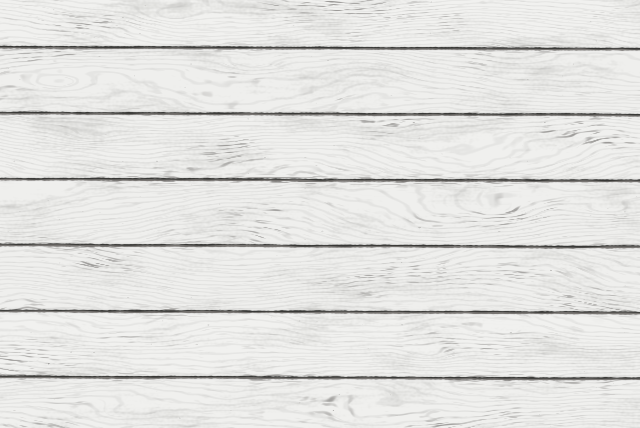
Give the GLSL for this texture, as a Shadertoy shader.

```glsl
#define PLANK_PITCH 0.1541
#define FIRST_GAP 0.117
#define GAP_WIDTH 0.0062
#define TILT 0.003
#define RING_PITCH 0.0125
#define GRAIN_WEAR 0.85
#define EDGE_WEAR 0.8
#define PAINT vec3(0.942, 0.942, 0.934)
#define DULL_PAINT vec3(0.86, 0.86, 0.85)
#define BARE_WOOD vec3(0.41, 0.40, 0.39)
#define SHADOW vec3(0.22, 0.22, 0.21)

float hash(vec2 p) {
    vec3 q = fract(vec3(p.xyx) * 0.1031);
    q += dot(q, q.yzx + 33.33);
    return fract((q.x + q.y) * q.z);
}

float cornerSlope(vec2 cell, vec2 offset) {
    float angle = 6.2832 * hash(cell);
    return dot(vec2(cos(angle), sin(angle)), offset);
}

// Gradient noise, roughly -0.7 to 0.7
float noise(vec2 p) {
    vec2 i = floor(p), f = p - i;
    vec2 u = f * f * f * (f * (f * 6.0 - 15.0) + 10.0);
    vec2 e = vec2(1.0, 0.0);
    float low = mix(cornerSlope(i, f), cornerSlope(i + e.xy, f - e.xy), u.x);
    float high = mix(cornerSlope(i + e.yx, f - e.yx), cornerSlope(i + e.xx, f - e.xx), u.x);
    return mix(low, high, u.y);
}

float fbm(vec2 p) {
    float sum = 0.0, amplitude = 0.6;
    for (int i = 0; i < 4; i++) {
        sum += amplitude * noise(p);
        p = p * 2.03 + 17.3;
        amplitude *= 0.5;
    }
    return sum;
}

// Height across the plank, bent by slow waves and a few knots
float grainHeight(vec2 p, float plank, vec2 seed) {
    float height = p.y + 0.10 * noise(p * vec2(1.9, 6.0) + seed)
                 + 0.012 * noise(p * vec2(7.0, 18.0) + seed);
    for (int i = 0; i < 2; i++) {
        vec2 id = vec2(plank + 20.0, float(i) * 7.0 + 3.0);
        vec2 center = vec2(1.5 * hash(id), 0.09 * (hash(id + 40.0) - 0.5));
        vec2 e = (p - center) / vec2(0.075, 0.02);
        height += 0.035 * hash(id + 80.0) * exp(-dot(e, e));
    }
    return height;
}

void mainImage(out vec4 fragColor, in vec2 fragCoord) {
    vec2 p = fragCoord / iResolution.y;
    float pixel = 1.0 / iResolution.y;

    // Plank layout
    float row = (p.y - FIRST_GAP + TILT * (p.x - 0.75)) / PLANK_PITCH;
    float plank = floor(row);
    float gap = floor(row + 0.5);
    float gapY = (row - gap) * PLANK_PITCH + 0.0015 * noise(vec2(p.x * 5.0, gap * 9.7 + 4.3));
    vec2 local = vec2(p.x, (row - plank - 0.5) * PLANK_PITCH);
    vec2 seed = vec2(hash(vec2(plank + 11.0, 5.0)), hash(vec2(plank + 31.0, 9.0))) * 60.0 + 10.0;

    // Mottled paint
    float mottle = fbm(local * vec2(4.0, 13.0) + seed);
    float brush = noise(vec2(p.x * 16.0, p.y * 150.0));
    float grit = noise(p * vec2(120.0, 170.0));
    float dull = smoothstep(-0.05, 0.6, mottle + 0.28 * brush + 0.2 * grit);
    vec3 color = mix(PAINT, DULL_PAINT, dull);
    color *= 1.0 + 0.012 * (hash(vec2(plank + 50.0, 2.0)) - 0.5);

    // Growth rings, faint overall and dark where the paint has worn
    float height = grainHeight(local, plank, seed);
    float ring = height / RING_PITCH + 0.35 * noise(local * vec2(22.0, 60.0) + seed);
    float ringBlur = min(fwidth(ring), 0.5);
    float ringLine = 1.0 - smoothstep(0.03, 0.13 + 0.6 * ringBlur, abs(fract(ring) - 0.5));
    float patches = smoothstep(0.02, 0.4, fbm(local * vec2(2.6, 9.0) + seed.yx + 7.0));
    float broken = smoothstep(-0.05, 0.4, noise(vec2(p.x * 28.0, height * 130.0) + seed));
    color *= 1.0 - 0.045 * ringLine;
    float wear = ringLine * broken * patches * 0.75;

    // Short streaks along the grain and scattered pits
    float streak = noise(vec2(p.x * 17.0, height * 210.0) + seed.yx);
    float thin = noise(vec2(p.x * 55.0, height * 260.0) + seed);
    wear = max(wear, smoothstep(0.2, 0.55, streak + 0.35 * thin) * (0.1 + 0.6 * patches));
    float pit = noise(p * vec2(75.0, 110.0) + 31.0);
    wear = max(wear, smoothstep(0.53, 0.66, pit) * (0.2 + 0.5 * patches));

    // Chipped paint and a pale bevel beside each gap
    float chips = noise(vec2(p.x * 24.0, gapY * 260.0 + gap * 13.7));
    float chipZone = smoothstep(-0.1, 0.4, noise(vec2(p.x * 4.0, gap * 5.3 + 1.7)));
    float nearGap = exp(-abs(gapY) / 0.007);
    wear = max(wear, EDGE_WEAR * nearGap * chipZone * smoothstep(0.05, 0.3, chips) * 1.6);
    float bevel = smoothstep(-0.011, -0.005, gapY) * (1.0 - smoothstep(-0.004, 0.0, gapY));
    color = mix(color, vec3(0.97, 0.97, 0.965), 0.7 * bevel);
    color = mix(color, BARE_WOOD, clamp(wear * GRAIN_WEAR, 0.0, 1.0));

    // Ragged gap, darkest under its upper lip
    float ragged = 0.0012 * noise(vec2(p.x * 45.0, gap * 7.1 + 0.4))
                 + 0.0009 * noise(vec2(p.x * 140.0, gap * 3.9 + 0.6));
    float edge = abs(gapY) - 0.5 * GAP_WIDTH - ragged;
    float inside = 1.0 - smoothstep(-0.6 * pixel, 0.6 * pixel, edge);
    float lip = smoothstep(-0.0015, 0.002, gapY + 0.003 * noise(vec2(p.x * 18.0, gap * 2.3)));
    vec3 gapColor = mix(BARE_WOOD * 1.15, SHADOW, lip);
    color *= 1.0 - 0.12 * exp(-max(edge, 0.0) / 0.002);
    color = mix(color, gapColor, inside);

    fragColor = vec4(color, 1.0);
}
```
